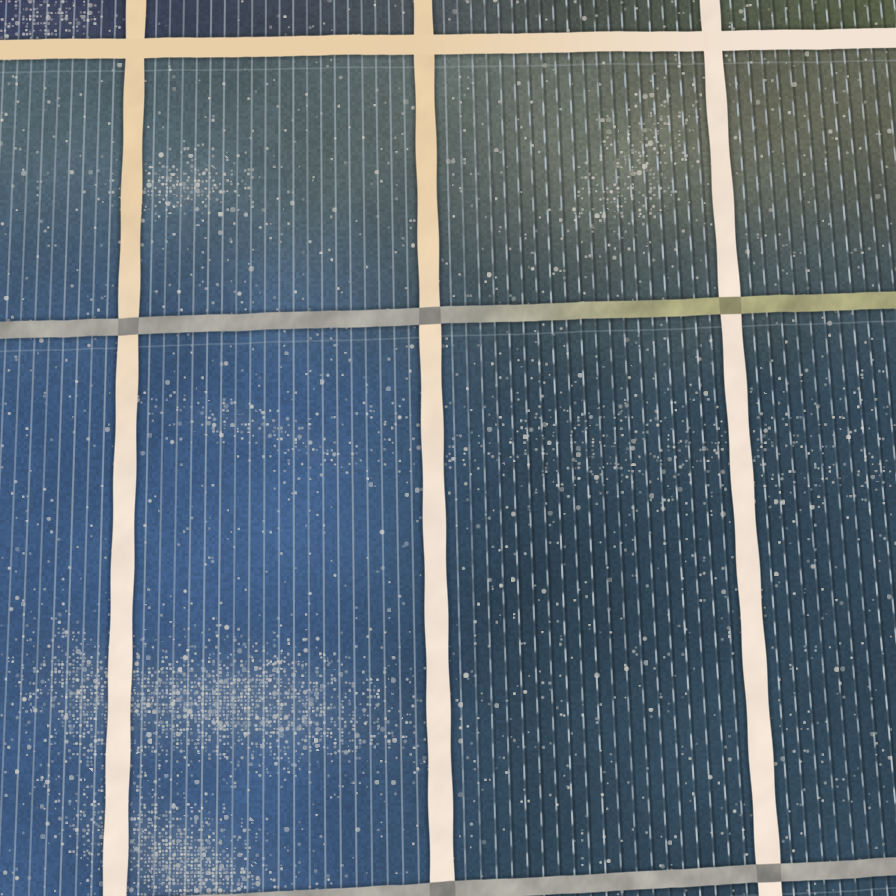
Write a Shadertoy shader that draws this texture.

```glsl
// Weathered solar panel seen at a slant: blue to green cells with fine silver
// fingers, cream gaps and dull busbars, under patches of dust. The grid is a
// tapered coordinate system; the dust is cellular noise inside soft ellipses.

const float FINGERS = 21.0;                      // fingers per column
const vec3 CREAM  = vec3(0.95, 0.89, 0.83);
const vec3 TAN    = vec3(0.91, 0.81, 0.66);
const vec3 BUSBAR = vec3(0.65, 0.64, 0.61);
const vec3 OLIVE  = vec3(0.66, 0.65, 0.49);
const vec3 SILVER = vec3(0.66, 0.70, 0.73);
const vec3 DUST   = vec3(0.84, 0.82, 0.78);

float hash(vec2 p) {
    vec3 q = fract(p.xyx * vec3(0.1031, 0.1030, 0.0973));
    q += dot(q, q.yzx + 33.33);
    return fract((q.x + q.y) * q.z);
}

// Antialiased coverage of a band around zero.
float band(float d, float halfWidth, float soft) {
    return 1.0 - smoothstep(halfWidth - soft, halfWidth + soft, abs(d));
}

// Smooth irregular variation in about -1..1 from layered sines.
float waves(vec2 p) {
    float sum = 0.0, amp = 0.5;
    for (int i = 0; i < 4; i++) {
        sum += amp * sin(p.x + 1.7 * sin(p.y)) * cos(p.y * 0.8 - p.x * 0.3);
        p = mat2(1.5, 1.1, -1.1, 1.5) * p + 1.3;
        amp *= 0.6;
    }
    return sum;
}

// Round grains, one at most in each cell of a square lattice.
float grains(vec2 p, float scale, float density, float px) {
    vec2 g = p * scale, id = floor(g);
    vec2 centre = 0.3 + 0.4 * vec2(hash(id + 3.1), hash(id + 17.7));
    float radius = mix(0.2, 0.48, hash(id + 41.3));
    float soft = min(scale * px, 0.5);
    float dotMask = 1.0 - smoothstep(radius - soft, radius + soft, length(fract(g) - centre));
    return dotMask * step(hash(id), density) * mix(0.35, 1.0, hash(id + 71.9));
}

// Soft ellipse: one near the centre, fading to zero outside.
float patchMask(vec2 p, vec2 centre, vec2 radius, float tilt) {
    vec2 d = p - centre;
    d.y -= tilt * d.x;
    return exp(-dot(d / radius, d / radius));
}

float dustDensity(vec2 p) {
    vec2 w = p + 0.014 * vec2(waves(p * 23.0), waves(p * 27.0 + 4.0));
    float m = 0.85 * patchMask(w, vec2(0.26, 0.785), vec2(0.15, 0.050), 0.10);
    m += 0.90 * patchMask(w, vec2(0.20, 0.960), vec2(0.09, 0.050), 0.35);
    m += 0.45 * patchMask(w, vec2(0.10, 0.790), vec2(0.05, 0.060), 0.60);
    m += 0.55 * patchMask(w, vec2(0.20, 0.210), vec2(0.06, 0.025), 0.05);
    m += 0.45 * patchMask(w, vec2(0.06, 0.020), vec2(0.06, 0.025), 0.00);
    m += 0.30 * patchMask(w, vec2(0.28, 0.480), vec2(0.10, 0.015), 0.30);
    m += 0.30 * patchMask(w, vec2(0.72, 0.180), vec2(0.06, 0.050), -0.90);
    m += 0.15 * patchMask(w, vec2(0.75, 0.500), vec2(0.28, 0.050), 0.05);
    return m;
}

// Reflected tint of the silicon, blue at the left and green at the upper right.
vec3 cellColour(vec2 p) {
    vec3 upper = mix(vec3(0.33, 0.40, 0.43), vec3(0.41, 0.42, 0.36), smoothstep(0.1, 0.9, p.x));
    vec3 lower = mix(vec3(0.25, 0.36, 0.51), vec3(0.20, 0.28, 0.34), smoothstep(0.3, 0.62, p.x));
    vec3 col = mix(upper, lower, smoothstep(0.12, 0.48, p.y + 0.05 * waves(p * 6.0)));
    vec3 strip = mix(vec3(0.22, 0.25, 0.37), vec3(0.36, 0.39, 0.29), p.x);
    col = mix(strip, col, smoothstep(0.035, 0.055, p.y));
    return col * (1.0 + 0.13 * waves(p * vec2(9.0, 7.0) + 2.0));
}

void mainImage(out vec4 fragColor, in vec2 fragCoord) {
    vec2 p = fragCoord / iResolution.xy;
    p.y = 1.0 - p.y;                             // measured downwards
    float px = 1.0 / min(iResolution.x, iResolution.y);

    // Columns spread apart towards the bottom.
    float pitch = mix(0.320, 0.366, p.y);
    float column = (p.x - mix(0.152, 0.128, p.y)) / pitch;
    float gapDist = (column - round(column)) * pitch;
    float gapHalf = mix(0.0108, 0.0138, p.y) + 0.0006 * sin(p.y * 60.0 + p.x * 9.0);

    // Cells with fine fingers, broken into dashes at the right.
    vec3 col = cellColour(p);
    col *= 0.94 + 0.12 * hash(floor(p * 300.0));
    float finger = column * FINGERS, id = floor(finger);
    float fingerDist = (fract(finger) - 0.5) * pitch / FINGERS;
    float dash = 0.5 + 0.5 * sin(p.y * 195.0 + id * 2.1 + 1.5 * sin(p.y * 11.0 + id));
    float broken = smoothstep(0.47, 0.60, p.x);
    float shine = mix(0.62, 0.15 + 0.85 * smoothstep(0.25, 0.8, dash), broken);
    shine *= 0.75 + 0.35 * hash(vec2(id, 7.0));
    col *= 1.0 - 0.22 * broken * band(fingerDist - 0.0025, 0.0015, px);
    col = mix(col, SILVER, shine * band(fingerDist, 0.0011, 0.8 * px));

    // Dust over the cells, with sparse grains everywhere.
    float density = dustDensity(p);
    float dust = grains(p, 250.0, density + 0.025, px);
    dust = max(dust, grains(p + 0.37, 150.0, 0.35 * density + 0.012, px));
    col = mix(col, DUST, 0.20 * min(density, 1.0));
    col = mix(col, DUST, 0.85 * dust);

    // Cream gaps between columns.
    float warm = (1.0 - smoothstep(0.15, 0.62, p.y)) * (1.0 - smoothstep(0.5, 0.85, p.x));
    vec3 gapCol = mix(CREAM, TAN, warm) * (1.0 + 0.035 * waves(p * 40.0));
    float gap = band(gapDist, gapHalf, px);
    col *= 1.0 - 0.25 * band(gapDist, gapHalf + 0.003, 0.003);
    col = mix(col, gapCol, gap);

    // Rows: a cream gap first, then worn busbars crossing the columns.
    for (int i = 0; i < 3; i++) {
        float k = float(i), bus = min(k, 1.0);
        float y = 0.0495 + 0.133 * k + 0.170 * k * k - (0.013 + 0.021 * k) * (p.x - 0.48);
        float d = p.y - y + 0.0012 * waves(vec2(p.x * 30.0, k));
        float halfWidth = mix(0.0112, 0.0090, bus) + 0.0006 * k;
        vec3 metal = mix(BUSBAR, OLIVE, smoothstep(0.45, 0.8, p.x) * (2.0 - k));
        metal *= 1.0 + 0.14 * waves(p * 55.0) - 0.18 * gap;
        vec3 barCol = mix(mix(TAN, CREAM, smoothstep(0.4, 0.9, p.x)), metal, bus);
        float edge = band(d - halfWidth - 0.014, 0.0009, px) * (1.0 - gap);
        col = mix(col, SILVER, 0.3 * edge);
        col *= 1.0 - 0.22 * band(d, halfWidth + 0.003, 0.003) * (1.0 - gap);
        col = mix(col, barCol, band(d, halfWidth, px));
    }
    fragColor = vec4(clamp(col, 0.0, 1.0), 1.0);
}
```
